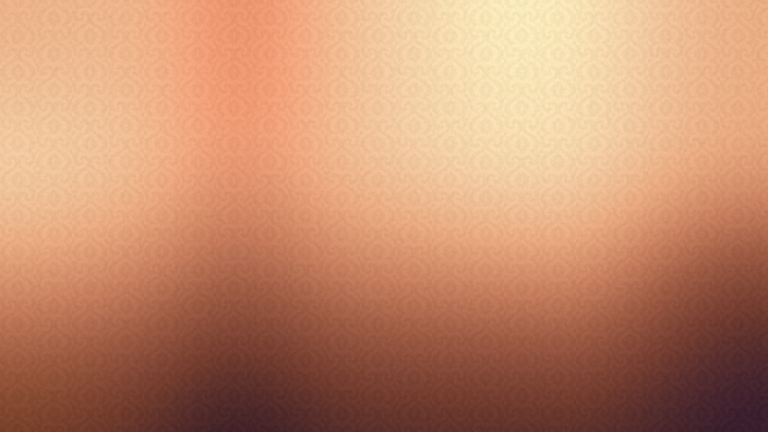
Give the GLSL for this background, as a Shadertoy shader.

```glsl
// Warm blurred light from cream and coral down to dark umber, under a faint damask weave.
#define ORNAMENT_ROWS 12.0
#define ORNAMENT_STRENGTH 0.016
#define GRAIN_CELLS 130.0
#define GRAIN_STRENGTH 0.035
#define CREAM_CENTER vec2(0.68, 1.05)
#define CREAM_RADIUS vec2(0.17, 0.60)
#define CORAL_X 0.315
#define CORAL_WIDTH 0.11

const vec3 WARM_RAMP[7] = vec3[7](
    vec3(0.23, 0.12, 0.15), vec3(0.44, 0.23, 0.18), vec3(0.61, 0.35, 0.26),
    vec3(0.78, 0.50, 0.37), vec3(0.91, 0.66, 0.50), vec3(0.95, 0.80, 0.64),
    vec3(0.98, 0.93, 0.74));

float bell(float x) { return exp(-x * x); }

vec2 hash2(vec2 p) {
    vec3 q = fract(p.xyx * vec3(0.1031, 0.1030, 0.0973));
    q += dot(q, q.yzx + 33.33);
    return fract((q.xx + q.yz) * q.zy);
}

vec3 warmRamp(float tone) {
    vec3 color = WARM_RAMP[0];
    for (int i = 1; i < 7; i++)
        color = mix(color, WARM_RAMP[i], clamp(tone - float(i - 1), 0.0, 1.0));
    return color;
}

// Distance to the nearest scattered point.
float cellular(vec2 p) {
    vec2 cell = floor(p);
    float nearest = 2.0;
    for (int y = -1; y <= 1; y++)
        for (int x = -1; x <= 1; x++) {
            vec2 neighbor = cell + vec2(x, y);
            nearest = min(nearest, length(neighbor + hash2(neighbor) - p));
        }
    return nearest;
}

// Mirrored spiral curls in a half-drop repeat.
float damask(vec2 p) {
    vec2 q = p * ORNAMENT_ROWS;
    q.y += 0.5 * mod(floor(q.x), 2.0);
    vec2 tile = fract(q) - 0.5;
    tile.x = abs(tile.x);
    vec2 curl = tile - vec2(0.23, 0.04);
    float radius = length(curl);
    float spiral = sin(25.0 * radius - 2.0 * atan(curl.y, curl.x + 1e-5));
    float leaf = sin(20.0 * tile.x + 4.0 * cos(6.2832 * tile.y));
    return mix(spiral, leaf, smoothstep(0.18, 0.36, radius));
}

// Position along the warm ramp, from floor shadow to cream glow.
float lightTone(vec2 uv, float coral) {
    float tone = 0.4 + 4.2 * smoothstep(-0.12, 0.72, uv.y);
    vec2 glow = (uv - CREAM_CENTER) / CREAM_RADIUS;
    tone += 1.3 * bell(length(glow));
    tone -= coral * (0.5 + 0.45 * uv.y);
    float leftSide = 1.0 - smoothstep(0.0, 0.3, uv.x);
    tone += leftSide * mix(0.55, -0.3, smoothstep(0.5, 1.0, uv.y));
    float rightSide = smoothstep(0.72, 1.0, uv.x);
    return tone - rightSide * (0.5 + 0.9 * bell((uv.y - 0.33) / 0.28));
}

void mainImage(out vec4 fragColor, in vec2 fragCoord) {
    vec2 uv = fragCoord / iResolution.xy;
    vec2 p = fragCoord / iResolution.y;

    // Soft light and its hue shifts
    float coral = bell((uv.x - CORAL_X) / CORAL_WIDTH);
    vec3 color = warmRamp(lightTone(uv, coral));
    color += coral * smoothstep(0.3, 0.85, uv.y) * vec3(0.06, -0.02, -0.02);
    float lowLight = 1.0 - smoothstep(0.0, 0.35, uv.y);
    color.b += lowLight * (0.03 * smoothstep(0.75, 1.0, uv.x) - 0.03 * bell(uv.x / 0.15));

    // Woven surface
    float weave = ORNAMENT_STRENGTH * damask(p);
    weave += GRAIN_STRENGTH * (0.45 - cellular(p * GRAIN_CELLS));
    color += weave * (0.5 + 0.5 * color);

    fragColor = vec4(clamp(color, 0.0, 1.0), 1.0);
}
```
